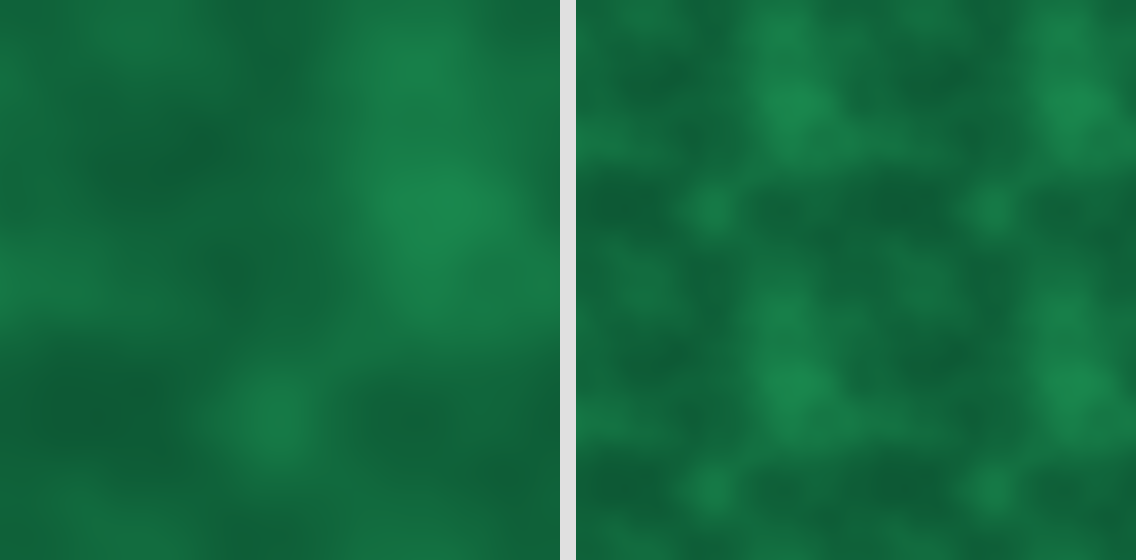
Left: one tile. Right: repeated 2 by 2.
Give the GLSL for this texture, as a Shadertoy shader.

```glsl
#define DEEP_GREEN vec3(0.045, 0.330, 0.197)
#define LIGHT_GREEN vec3(0.110, 0.570, 0.325)
#define BASE_TONE 0.30
#define CLOUD_CELLS 4
#define CLOUD_AMOUNT 0.42
#define CLOUD_FADE 0.5
#define WARP 0.09
#define GLOW 0.48
#define SHADE 0.23
#define SEED 17u

const float TAU = 6.2831853;

// Integer hash of a lattice cell, 0 to 1
float hash(ivec2 cell, uint salt) {
    uint h = uint(cell.x) * 1597334673u ^ uint(cell.y) * 3812015801u;
    h ^= (salt + SEED) * 2654435769u;
    h = (h ^ (h >> 16)) * 2146121005u;
    h = (h ^ (h >> 15)) * 2221713035u;
    h ^= h >> 16;
    return float(h >> 8) / 16777216.0;
}

// Lattice value wrapped to a whole number of cells
float lattice(ivec2 cell, int cells, uint salt) {
    return hash(((cell % cells) + cells) % cells, salt);
}

// Tiling value noise, centred on zero
float noise(vec2 uv, int cells, uint salt) {
    vec2 p = uv * float(cells);
    ivec2 cell = ivec2(floor(p));
    vec2 f = fract(p);
    f = f * f * f * (f * (f * 6.0 - 15.0) + 10.0);
    float low = mix(lattice(cell, cells, salt),
                    lattice(cell + ivec2(1, 0), cells, salt), f.x);
    float high = mix(lattice(cell + ivec2(0, 1), cells, salt),
                     lattice(cell + ivec2(1, 1), cells, salt), f.x);
    return mix(low, high, f.y) - 0.5;
}

// Soft periodic spot with separate radii along x and y
float lobe(vec2 uv, vec2 center, vec2 radius) {
    vec2 wave = (cos(TAU * (uv - center)) - 1.0) / (TAU * TAU * radius * radius);
    return exp(wave.x + wave.y);
}

// Two octaves plus a faint third
float clouds(vec2 uv) {
    float sum = 0.0;
    float amount = CLOUD_AMOUNT;
    int cells = CLOUD_CELLS;
    for (int i = 0; i < 3; i++) {
        sum += amount * noise(uv, cells, uint(i));
        amount *= CLOUD_FADE * (i == 1 ? 0.5 : 1.0);
        cells *= 2;
    }
    return sum;
}

void mainImage(out vec4 fragColor, in vec2 fragCoord) {
    vec2 uv = fragCoord / iResolution.xy;

    // Bend the broad patches so their outlines wander
    vec2 bent = uv + WARP * vec2(noise(uv, 4, 7u), noise(uv, 4, 11u));

    // Bright patch with a trailing arm, and a wide dark hollow
    float tone = BASE_TONE + clouds(uv);
    tone += GLOW * lobe(bent, vec2(0.80, 0.73), vec2(0.14, 0.12));
    tone += 0.4 * GLOW * lobe(bent, vec2(0.89, 0.47), vec2(0.09, 0.09));
    tone -= SHADE * lobe(bent, vec2(0.23, 0.57), vec2(0.19, 0.10));

    // Soft floor keeps the darkest areas smooth
    tone = 0.5 * (tone + sqrt(tone * tone + 0.01));
    fragColor = vec4(mix(DEEP_GREEN, LIGHT_GREEN, min(tone, 1.0)), 1.0);
}
```
